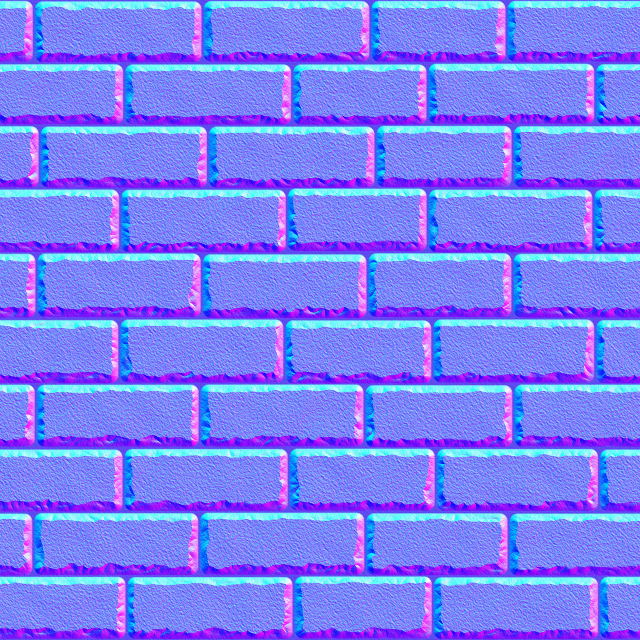
A WebGL 2 fragment shader for this texture map:

```glsl
#version 300 es
precision highp float;
// Tangent-space normal map of a rough, chipped brick wall in running bond.

uniform vec2 u_resolution;
out vec4 fragColor;

const float TAU = 6.28319;
const float ROWS = 10.0;
const float HALF_GAP = 0.0017;
const float CORNER_RADIUS = 0.012;
const float FACE_HEIGHT = 0.021;
const float BLUE_LEVEL = 0.975;
const vec3 MORTAR = vec3(0.35, 0.25, 0.93);

// Joint positions along an even row, and their drift down the wall
const vec4 JOINTS = vec4(0.056, 0.316, 0.576, 0.798);
const vec4 JOINT_DRIFT = vec4(0.0, 0.004, 0.0065, -0.004);
const float ODD_ROW_SHIFT = -0.125;
const float ROW_SHIFT[10] = float[10](-0.003, -0.001, 0.006, -0.004, 0.001,
                                      -0.001, 0.0, 0.005, -0.004, 0.005);

vec2 hash2(vec2 cell) {
    vec3 q = fract(cell.xyx * vec3(0.1031, 0.1030, 0.0973));
    q += dot(q, q.yzx + 33.33);
    return fract((q.xx + q.yz) * q.zy);
}

float cornerSlope(vec2 cell, vec2 corner, vec2 f) {
    return dot(hash2(cell + corner) * 2.0 - 1.0, f - corner);
}

float gradientNoise(vec2 p) {
    vec2 cell = floor(p), f = fract(p);
    vec2 w = f * f * f * (f * (f * 6.0 - 15.0) + 10.0);
    float low = mix(cornerSlope(cell, vec2(0, 0), f), cornerSlope(cell, vec2(1, 0), f), w.x);
    float high = mix(cornerSlope(cell, vec2(0, 1), f), cornerSlope(cell, vec2(1, 1), f), w.x);
    return mix(low, high, w.y);
}

float roundedBox(vec2 p, vec2 halfSize, float radius) {
    vec2 q = abs(p) - halfSize + radius;
    return length(max(q, 0.0)) + min(max(q.x, q.y), 0.0) - radius;
}

// Depth inside the brick at p (negative in mortar); also gives the offset from its centre
float brickDepth(vec2 p, out vec2 offset) {
    float down = 1.0 - p.y;
    down += 0.006 * max(0.0, sin(TAU * (down - 0.05)));
    float row = floor(down * ROWS);
    int rowIndex = int(mod(row, ROWS));
    float drift = cos(TAU * (row - 0.8) / ROWS);
    vec4 joints = JOINTS + JOINT_DRIFT * drift
                + ROW_SHIFT[rowIndex] + ODD_ROW_SHIFT * mod(row, 2.0);

    float along = 0.0, width = 1.0, brick = 0.0;
    for (int i = 0; i < 4; i++) {
        float span = fract(joints[(i + 1) % 4] - joints[i]);
        float x = fract(p.x - joints[i]);
        if (x < span) { along = x; width = span; brick = float(i); }
    }
    float lift = (hash2(vec2(brick, float(rowIndex)) + 7.0).x - 0.5) * 0.002;
    offset = vec2(along - 0.5 * width, (0.5 - fract(down * ROWS)) / ROWS - lift);
    vec2 halfSize = vec2(0.5 * width, 0.5 / ROWS) - HALF_GAP;
    return -roundedBox(offset, halfSize, CORNER_RADIUS);
}

// Fine sandy surface, slightly stretched along the falling diagonal
float grain(vec2 p) {
    vec2 diagonal = vec2(p.x - p.y, p.x + p.y);
    return 0.0009 * gradientNoise(diagonal * vec2(120.0, 170.0))
         + 0.0011 * gradientNoise(diagonal * vec2(230.0, 290.0) + 31.0);
}

// Uneven, creased wear of the bevel
float chips(vec2 p) {
    float broad = gradientNoise(p * vec2(32.0, 40.0) + 5.0);
    float creased = abs(gradientNoise(p * vec2(54.0, 60.0) + 19.0));
    return 0.009 * broad + 0.011 * (creased - 0.15);
}

float wallHeight(vec2 p) {
    vec2 offset;
    float depth = brickDepth(p, offset);
    float upper = smoothstep(-0.03, 0.03, offset.y);
    float steepness = mix(1.6, 2.0, upper);
    float wear = chips(p) * mix(1.0, 0.6, upper) * clamp(depth / 0.009, 0.0, 1.0);
    float bevel = max(0.0, depth + wear) * steepness;
    float roughness = mix(0.5, 1.0, smoothstep(-0.001, 0.012, depth));
    float swell = 0.0016 * gradientNoise(p * 24.0 + 3.0);
    return min(bevel, FACE_HEIGHT + swell) + grain(p) * roughness;
}

vec2 wallSlope(vec2 p, float reach) {
    vec2 e = vec2(reach, 0.0);
    return vec2(wallHeight(p + e.xy) - wallHeight(p - e.xy),
                wallHeight(p + e.yx) - wallHeight(p - e.yx)) / (2.0 * reach);
}

void main() {
    vec2 p = gl_FragCoord.xy / u_resolution;
    float pixel = 1.0 / min(u_resolution.x, u_resolution.y);

    // Outward tilt of the surface, each axis compressed on its own for vivid corners
    vec2 tilt = -wallSlope(p, max(0.0009, 0.5 * pixel));
    tilt /= sqrt(1.0 + tilt * tilt);
    vec3 color = vec3(vec2(0.485, 0.52) + 0.52 * tilt, BLUE_LEVEL);

    // Recessed mortar
    vec2 offset;
    float depth = brickDepth(p, offset);
    float soft = max(0.0012, pixel);
    float mortar = 1.0 - smoothstep(-soft, soft, depth);
    color = mix(color, MORTAR + vec3(0.12 * tilt, 0.0), 0.85 * mortar);

    fragColor = vec4(clamp(color, 0.0, 1.0), 1.0);
}
```
